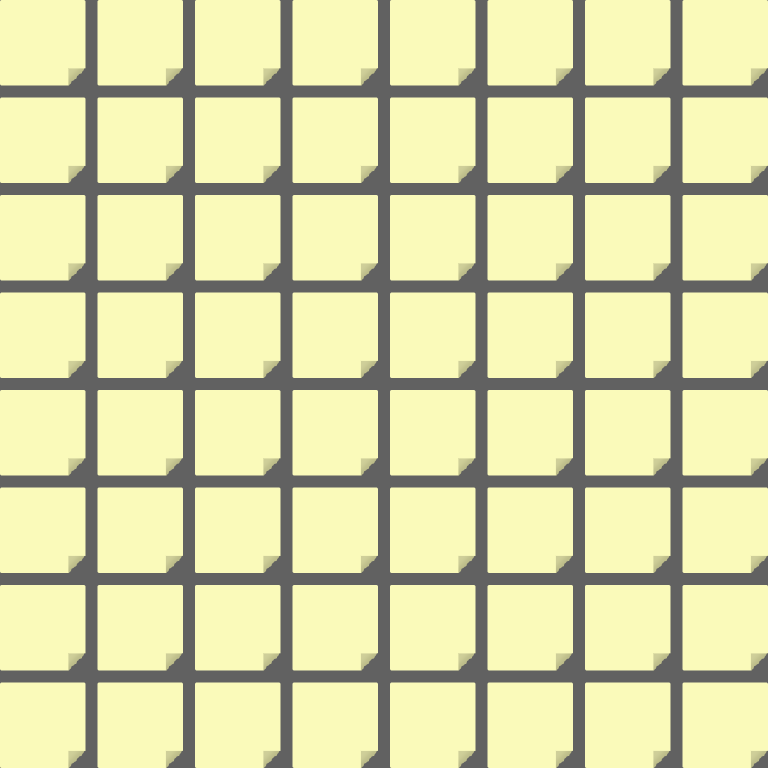
Give the GLSL for this pattern, as a WebGL 1 fragment shader.

```glsl
precision highp float;

uniform vec2 u_resolution;

// Lengths are fractions of the canvas height
#define UNIT (1.0 / 512.0)
#define PERIOD (65.0 * UNIT)
#define NOTE_SIZE (57.0 * UNIT)
#define CORNER_RADIUS (1.2 * UNIT)
#define FOLD_SIZE (11.4 * UNIT)
#define FOLD_JITTER (0.3 * UNIT)
#define GAP_COLOR vec3(0.38, 0.38, 0.38)
#define PAPER_COLOR vec3(0.98, 0.98, 0.73)
#define FOLD_LIGHT vec3(0.81, 0.81, 0.60)
#define FOLD_DARK vec3(0.74, 0.74, 0.54)

float roundedBox(vec2 p, vec2 halfSize, float radius) {
    vec2 q = abs(p) - halfSize + radius;
    return length(max(q, 0.0)) + min(max(q.x, q.y), 0.0) - radius;
}

// Pixel coverage of a signed distance
float coverage(float dist, float pixel) {
    return clamp(0.5 - dist / pixel, 0.0, 1.0);
}

void main() {
    float pixel = 1.0 / u_resolution.y;
    vec2 canvas = gl_FragCoord.xy * pixel;

    // Cells start at the upper left, each with its gap at right and below
    vec2 cell = mod(vec2(canvas.x, 1.0 - canvas.y), PERIOD);
    float note = roundedBox(cell - 0.5 * NOTE_SIZE, vec2(0.5 * NOTE_SIZE), CORNER_RADIUS);

    // Diagonal cut with a slightly ragged edge
    vec2 fold = cell - (NOTE_SIZE - FOLD_SIZE);
    float along = (fold.x - fold.y) / FOLD_SIZE;
    float ragged = FOLD_JITTER * (sin(along * 9.0) + 0.5 * sin(along * 21.0 + 1.0));
    float cut = (fold.x + fold.y - FOLD_SIZE) * 0.7071 + ragged;

    // Turned corner, darkening toward the crease
    float flap = max(-fold.x, -fold.y);
    float shade = smoothstep(0.3, 1.0, (fold.x + fold.y) / FOLD_SIZE);
    vec3 flapColor = mix(FOLD_LIGHT, FOLD_DARK, shade);

    vec3 paper = mix(PAPER_COLOR, flapColor, coverage(flap, pixel));
    vec3 color = mix(GAP_COLOR, paper, coverage(max(note, cut), pixel));
    gl_FragColor = vec4(color, 1.0);
}
```
